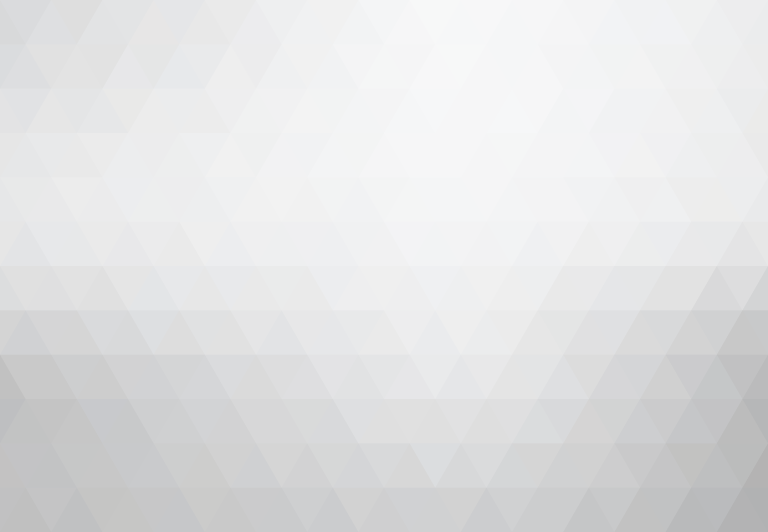
Give the GLSL for this background, as a WebGL 2 fragment shader.

```glsl
#version 300 es
precision highp float;
// Draws a pale grey mosaic of triangles, bright at the top and shaded at the lower corners.

#define COLUMNS 15.0      // triangle sides across the canvas
#define ROWS 12.0         // triangle rows down the canvas
#define PEAK_X 0.58       // where each row is brightest
#define PEAK_LIGHT 0.97   // brightness at the top of the peak
#define FLOOR_SHADE 0.17  // darkening of the peak towards the bottom
#define GRAIN 0.012       // brightness variation between triangles
#define TINT 0.008        // warm and cool variation between triangles
#define SAMPLES 3         // subsamples per axis for smooth edges

uniform vec2 u_resolution;
out vec4 fragColor;

float hash(vec2 p) {
    return fract(sin(dot(p, vec2(127.1, 311.7))) * 43758.5453);
}

// Centre of the triangle holding p; p.x counts sides, p.y counts rows from the top
vec2 triangleCentre(vec2 p) {
    float row = floor(p.y);
    float falling = floor(p.x - 0.5 * p.y);
    float rising = floor(p.x + 0.5 * p.y);
    return vec2(0.5 * (falling + rising + 1.0),
                row + (1.0 + rising - falling - row) / 3.0);
}

// Smooth brightness field; depth runs from 0 at the top to 1 at the bottom
float lightField(float x, float depth) {
    float peak = PEAK_LIGHT - FLOOR_SHADE * depth * depth * depth;
    float bump = (depth - 0.74) / 0.17;
    float leftDrop = mix(0.12, 0.05, smoothstep(0.0, 0.4, depth))
                   + 0.095 * exp(-bump * bump);
    float rightDrop = 0.045 + 0.125 * smoothstep(0.4, 0.7, depth)
                    - 0.05 * smoothstep(0.75, 1.0, depth);
    float leftReach = max(PEAK_X - x, 0.0) / PEAK_X;
    float rightReach = max(x - PEAK_X, 0.0) / (1.0 - PEAK_X);
    return peak - leftDrop * pow(leftReach, 1.2) - rightDrop * pow(rightReach, 1.6);
}

// Flat colour of the triangle at a canvas position
vec3 mosaic(vec2 uv) {
    vec2 centre = triangleCentre(vec2(uv.x * COLUMNS, (1.0 - uv.y) * ROWS));
    vec2 place = centre / vec2(COLUMNS, ROWS);
    vec2 id = floor(centre * vec2(2.0, 3.0) + 0.5);
    float light = lightField(place.x, place.y);

    // Variation fades out in the brightest area
    float shade = smoothstep(0.98, 0.9, light);
    light += GRAIN * (hash(id) - 0.5) * mix(0.4, 1.0, shade);
    float coolness = 0.5 + (hash(id + 19.0) - 0.5) * mix(0.5, 1.6, shade);
    return vec3(light) + TINT * coolness * vec3(-0.5, 0.0, 0.8);
}

void main() {
    // Average a small grid of samples over the pixel
    vec3 colour = vec3(0.0);
    for (int j = 0; j < SAMPLES; j++) {
        for (int i = 0; i < SAMPLES; i++) {
            vec2 offset = (vec2(i, j) + 0.5) / float(SAMPLES) - 0.5;
            colour += mosaic((gl_FragCoord.xy + offset) / u_resolution);
        }
    }
    fragColor = vec4(colour / float(SAMPLES * SAMPLES), 1.0);
}
```
